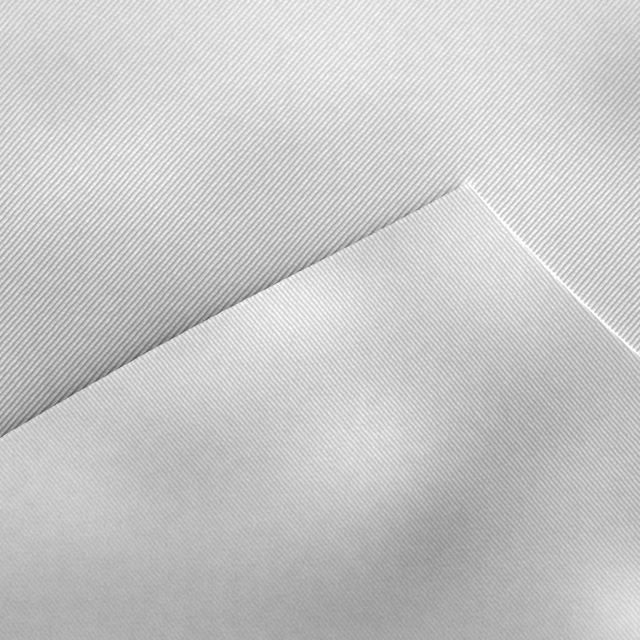
Write a three.js fragment shader that draws this texture.

```glsl
// Two layers of pale woven cloth, the upper one folded to a lit corner.
varying vec2 vUv;

vec2 hashGradient(vec2 cell) {
  vec2 h = vec2(dot(cell, vec2(127.1, 311.7)), dot(cell, vec2(269.5, 183.3)));
  return fract(sin(h) * 43758.55) * 2.0 - 1.0;
}

float gradientNoise(vec2 p) {
  vec2 i = floor(p), f = fract(p);
  vec2 u = f * f * f * (f * (f * 6.0 - 15.0) + 10.0);
  float a = dot(hashGradient(i), f);
  float b = dot(hashGradient(i + vec2(1, 0)), f - vec2(1, 0));
  float c = dot(hashGradient(i + vec2(0, 1)), f - vec2(0, 1));
  float d = dot(hashGradient(i + vec2(1, 1)), f - vec2(1, 1));
  return mix(mix(a, b, u.x), mix(c, d, u.x), u.y);
}

// Soft elliptical patch of light or shade
float patchOf(vec2 p, vec2 center, vec2 radius) {
  vec2 q = (p - center) / radius;
  return exp(-dot(q, q));
}

vec2 rotate(vec2 p, float angle) {
  float c = cos(angle), s = sin(angle);
  return vec2(c * p.x + s * p.y, c * p.y - s * p.x);
}

// Diagonal ribs with faint stitches and uneven thread along their length
float twill(vec2 p, float angle, float ribs, float stitches) {
  vec2 q = rotate(p, angle);
  q.y += 0.0022 * gradientNoise(p * 9.0) + 0.0011 * gradientNoise(p * 80.0);
  float phase = q.y * ribs * 6.2832;
  float rib = sin(phase) + 0.2 * sin(phase * 2.0 + 0.8);
  float stitch = sin(q.x * stitches * 6.2832 + phase * 0.5);
  float thread = gradientNoise(q * vec2(110.0, 260.0));
  return rib * (0.9 + 0.1 * stitch + 0.5 * thread) + 0.1 * stitch + 0.3 * thread;
}

float backCloth(vec2 p) {
  float tone = 0.785 + 0.06 * smoothstep(0.45, 1.0, p.y);
  tone += 0.05 * patchOf(p, vec2(0.52, 0.96), vec2(0.3, 0.18));
  tone += 0.05 * patchOf(p, vec2(0.84, 0.73), vec2(0.15, 0.2));
  tone += 0.04 * patchOf(p, vec2(0.2, 0.73), vec2(0.16, 0.1));
  tone -= 0.035 * patchOf(p, vec2(0.12, 0.9), vec2(0.13, 0.08));
  tone -= 0.03 * patchOf(p, vec2(0.43, 0.74), vec2(0.15, 0.09));
  tone -= 0.04 * patchOf(p, vec2(0.08, 0.53), vec2(0.25, 0.13));
  tone -= 0.09 * patchOf(p, vec2(1.0, 0.87), vec2(0.14, 0.1));
  float depth = mix(0.115, 0.06, smoothstep(0.62, 1.0, p.y));
  return tone + depth * twill(p, 0.85, 134.0, 155.0);
}

float frontCloth(vec2 p) {
  float tone = 0.755 - 0.06 * smoothstep(0.28, 0.0, p.y);
  tone += 0.1 * patchOf(p, vec2(0.73, 0.66), vec2(0.15, 0.13));
  tone += 0.13 * patchOf(p, vec2(0.46, 0.53), vec2(0.14, 0.09));
  tone += 0.06 * patchOf(p, vec2(0.28, 0.42), vec2(0.2, 0.08));
  tone += 0.09 * patchOf(p, vec2(0.56, 0.31), vec2(0.13, 0.11));
  tone += 0.05 * patchOf(p, vec2(0.81, 0.57), vec2(0.1, 0.11));
  tone += 0.045 * patchOf(p, vec2(0.04, 0.25), vec2(0.2, 0.13));
  tone += 0.16 * patchOf(p, vec2(1.0, 0.03), vec2(0.11, 0.1));
  tone -= 0.075 * patchOf(rotate(p - vec2(0.73, 0.22), 0.85), vec2(0.0), vec2(0.24, 0.09));
  tone -= 0.04 * patchOf(p, vec2(0.67, 0.17), vec2(0.1, 0.09));
  tone -= 0.04 * patchOf(p, vec2(0.3, 0.26), vec2(0.12, 0.08));
  tone -= 0.035 * patchOf(p, vec2(0.5, 0.03), vec2(0.28, 0.09));
  // The weave loses focus towards the lower left
  float focus = smoothstep(0.1, 0.6, p.y + 0.25 * p.x);
  return tone + mix(0.015, 0.075, focus) * twill(p, -0.87, 158.0, 135.0);
}

void main() {
  vec2 p = vUv;

  // Folded corner: distances inside its long hem and its right-hand crease
  float fray = 0.0015 * gradientNoise(p * 130.0);
  float hemY = 0.316 + 0.554 * p.x + 0.006 * sin(p.x * 6.5);
  float run = p.x - 0.729;
  float creaseY = 0.717 - 1.13 * run + 0.45 * run * run;
  float hem = (hemY - p.y) * 0.875 + fray;
  float crease = (creaseY - p.y) * 0.69 + fray * 0.5;
  float inside = min(hem, crease);

  // Shadow cast on the back layer, tapering towards the corner
  float back = backCloth(p);
  float leftOfTip = 1.0 - smoothstep(0.7, 0.735, p.x);
  float gap = max(-hem, 0.0);
  float taper = smoothstep(0.72, 0.2, p.x);
  back -= leftOfTip * mix(0.06, 0.2, taper) * exp(-gap / mix(0.014, 0.048, taper));
  back -= leftOfTip * 0.14 * exp(-gap / 0.005);

  // Front layer with a faint stitched hem
  float front = frontCloth(p);
  float stitch = 0.5 + 0.5 * sin(p.x * 500.0);
  front += leftOfTip * 0.05 * stitch * patchOf(vec2(hem), vec2(0.004), vec2(0.004));

  float tone = mix(back, front, smoothstep(-0.0012, 0.0012, inside));

  // Light caught on the crease and the tip
  float onCrease = smoothstep(-0.004, 0.006, hem) * smoothstep(0.72, 0.74, p.x);
  float rim = exp(-pow(crease / 0.0019, 2.0)) + 0.2 * exp(-abs(crease) / 0.014);
  tone += onCrease * rim * mix(0.11, 0.22, smoothstep(0.76, 0.86, p.x));
  tone += 0.09 * patchOf(p, vec2(0.731, 0.713), vec2(0.012, 0.009));

  // Slow mottling and fine fibre grain
  tone += 0.025 * gradientNoise(p * 7.0) + 0.025 * gradientNoise(p * 45.0);
  tone += 0.05 * gradientNoise(p * 210.0);
  gl_FragColor = vec4(vec3(clamp(tone, 0.0, 1.0)), 1.0);
}
```
